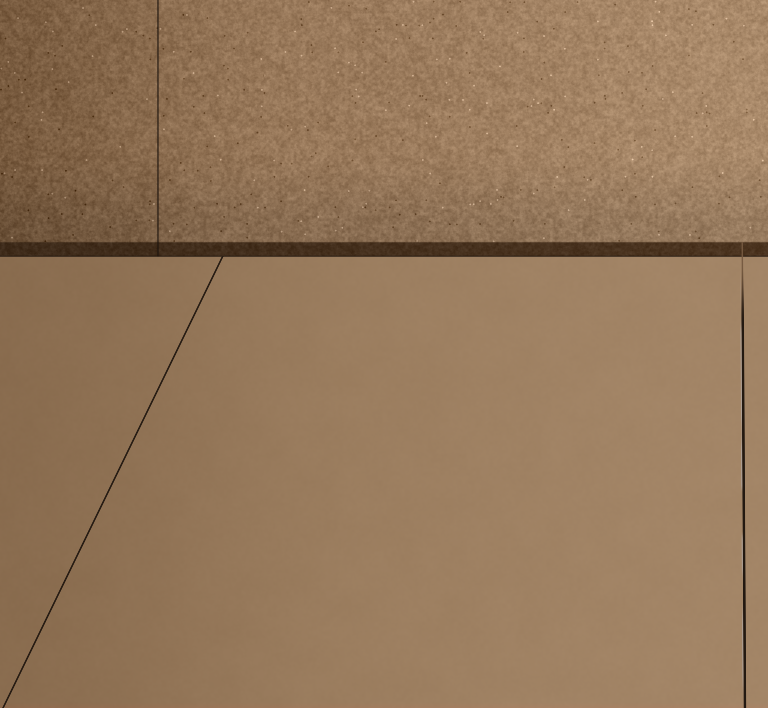
Write a Shadertoy shader that draws this texture.

```glsl
// A grainy tan wall meets a smooth floor at a dark skirting band.
// Soft gradients light both surfaces, value noise makes the wall grain,
// and segment distances draw the narrow panel seams.

#define ASPECT 1.085
#define BAND_TOP 0.658
#define BAND_BOTTOM 0.638
#define WALL_SEAM_X 0.2057
#define GRAIN_SCALE 235.0
#define GRAIN_AMOUNT 0.17
#define SPECK_SCALE 210.0
#define FLOOR_GRAIN 0.012
#define SEAM_WIDTH 0.0023
#define DARK_LINE vec3(0.11, 0.075, 0.05)
#define BAND_COLOR vec3(0.275, 0.19, 0.115)

float hash(vec2 p) {
    vec3 q = fract(vec3(p.xyx) * 0.1031);
    q += dot(q, q.yzx + 33.33);
    return fract((q.x + q.y) * q.z);
}

float valueNoise(vec2 p) {
    vec2 cell = floor(p), f = fract(p);
    f = f * f * (3.0 - 2.0 * f);
    float low = mix(hash(cell), hash(cell + vec2(1, 0)), f.x);
    float high = mix(hash(cell + vec2(0, 1)), hash(cell + vec2(1, 1)), f.x);
    return mix(low, high, f.y);
}

// Three octaves centred on zero
float grain(vec2 p) {
    float sum = 0.0, weight = 0.5;
    for (int i = 0; i < 3; i++) {
        sum += weight * (valueNoise(p) - 0.5);
        p = mat2(0.8, 0.6, -0.6, 0.8) * p * 1.7 + 17.3;
        weight *= 0.65;
    }
    return sum;
}

float segmentDistance(vec2 p, vec2 a, vec2 b) {
    vec2 ab = b - a;
    float t = clamp(dot(p - a, ab) / dot(ab, ab), 0.0, 1.0);
    return length(p - a - ab * t);
}

// Coverage of a line of the given width, one pixel soft
float stroke(float dist, float width, float pixel) {
    float core = max(width, pixel) * 0.5;
    float cover = 1.0 - smoothstep(core - 0.5 * pixel, core + 0.5 * pixel, dist);
    return cover * min(1.0, width / pixel);
}

// Sparse round specks, one candidate per cell
float specks(vec2 p, float density) {
    vec2 cell = floor(p);
    vec2 center = 0.3 + 0.4 * vec2(hash(cell + 5.1), hash(cell + 9.7));
    float present = step(1.0 - density, hash(cell + 2.3));
    return present * (1.0 - smoothstep(0.1, 0.42, length(fract(p) - center)));
}

vec3 wallColor(vec2 uv, vec2 p) {
    vec3 color = mix(vec3(0.46, 0.345, 0.235), vec3(0.60, 0.475, 0.355),
                     smoothstep(-0.08, 0.42, uv.x));
    color = mix(color, vec3(0.665, 0.54, 0.415), smoothstep(0.4, 1.0, uv.x));
    color *= mix(0.89, 1.0, smoothstep(BAND_TOP, 0.80, uv.y));
    color += GRAIN_AMOUNT * grain(p * GRAIN_SCALE) * vec3(1.0, 0.96, 0.9);
    color += 0.035 * (valueNoise(p * 75.0) - 0.5);
    color += 0.20 * specks(p * SPECK_SCALE, 0.008);
    color -= 0.17 * specks(p * SPECK_SCALE + 71.0, 0.012);
    return color;
}

vec3 floorColor(vec2 uv, vec2 p) {
    vec3 color = mix(vec3(0.535, 0.42, 0.305), vec3(0.605, 0.488, 0.368),
                     smoothstep(-0.05, 0.5, uv.x));
    color = mix(color, vec3(0.637, 0.52, 0.40), smoothstep(0.3, 0.95, uv.x));
    color += FLOOR_GRAIN * grain(p * 160.0);
    color += 0.008 * (valueNoise(p * 28.0) - 0.5);
    // Faint warm rim at the bottom
    color += vec3(0.02, -0.008, -0.006) * (1.0 - smoothstep(0.0, 0.008, uv.y));
    return color;
}

void mainImage(out vec4 fragColor, in vec2 fragCoord) {
    vec2 uv = fragCoord / iResolution.xy;
    vec2 p = uv * vec2(ASPECT, 1.0);
    float pixel = 1.0 / iResolution.y;

    // Floor, skirting band and wall, stacked upward
    float aboveFloor = smoothstep(-0.5 * pixel, 0.5 * pixel, uv.y - BAND_BOTTOM);
    float aboveBand = smoothstep(-pixel, pixel, uv.y - BAND_TOP);
    vec3 band = BAND_COLOR * mix(0.88, 1.08, uv.x);
    band += 0.10 * grain(p * GRAIN_SCALE);
    vec3 color = mix(floorColor(uv, p), band, aboveFloor);
    color = mix(color, wallColor(uv, p), aboveBand);
    color = mix(color, DARK_LINE, 0.6 * stroke(abs(uv.y - BAND_BOTTOM), 0.002, pixel));

    // Upright wall seam
    float wallSeam = stroke(abs(uv.x - WALL_SEAM_X) * ASPECT, 0.0018, pixel);
    color = mix(color, DARK_LINE, 0.8 * wallSeam * aboveFloor);

    // Slanted floor seam
    vec2 scale = vec2(ASPECT, 1.0);
    float slant = segmentDistance(p, vec2(0.290, BAND_BOTTOM) * scale, vec2(0.003, -0.002) * scale);
    color = mix(color, DARK_LINE, 0.9 * stroke(slant, SEAM_WIDTH, pixel) * (1.0 - aboveFloor));

    // Right seam: tan at its top, darker below, with broken pale glints
    float side = (uv.x - mix(0.970, 0.9665, uv.y / BAND_TOP)) * ASPECT;
    float below = 1.0 - aboveBand;
    float depth = 1.0 - smoothstep(0.54, 0.63, uv.y);
    vec3 seamColor = mix(vec3(0.46, 0.35, 0.25), DARK_LINE, depth);
    color = mix(color, seamColor, 0.95 * stroke(abs(side), mix(0.0022, 0.0036, depth), pixel) * below);
    float glint = smoothstep(0.45, 0.75, valueNoise(vec2(3.0, uv.y * 18.0))) * depth;
    color = mix(color, vec3(0.70, 0.68, 0.68), 0.65 * glint * stroke(abs(side + 0.0026), 0.0015, pixel) * below);

    fragColor = vec4(clamp(color, 0.0, 1.0), 1.0);
}
```
